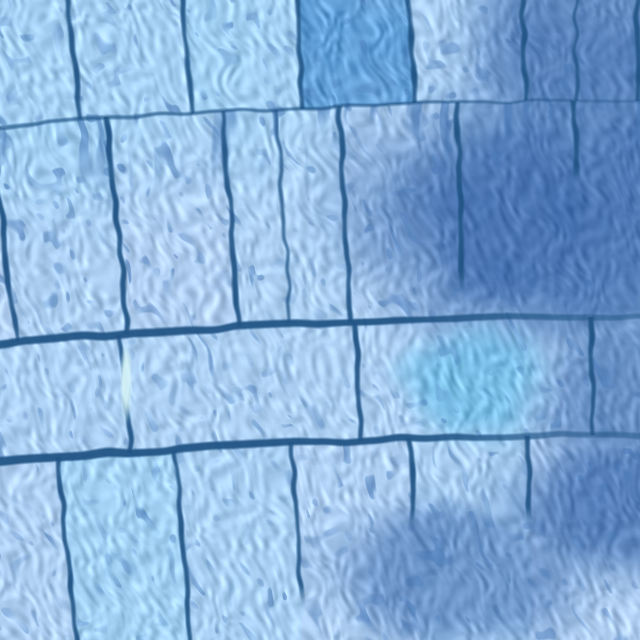
Reproduce this texture procedurally as a WebGL 2 fragment shader.

```glsl
#version 300 es
precision highp float;
// Weathered blue paving: four gently curved courses of blocks with dark joints.
// The plane is bent so courses become straight, then each course repeats at its
// own pitch; soft blobs add shade and stain, and value noise adds the grain.

#define BEND 0.041          // rise of the courses toward the left
#define LEAN 0.12           // tilt of the upright joints
#define COURSE_WIDTH 0.0056 // half width of the main course joints
#define UPRIGHT_WIDTH 0.0043
#define SOFTNESS 0.0028
#define WOBBLE 0.007
#define GRAIN_SCALE 105.0
#define RELIEF 0.24
#define PIT_STRENGTH 0.42

uniform vec2 u_resolution;
out vec4 fragColor;

const vec3 PALE = vec3(0.69, 0.81, 0.945);
const vec3 SKY = vec3(0.61, 0.82, 0.96);
const vec3 SHADE = vec3(0.29, 0.46, 0.70);
const vec3 AZURE = vec3(0.34, 0.60, 0.83);
const vec3 CYAN = vec3(0.45, 0.74, 0.90);
const vec3 PIT = vec3(0.27, 0.46, 0.70);
const vec3 JOINT = vec3(0.13, 0.33, 0.52);
const vec3 GLINT = vec3(0.84, 0.96, 0.98);

// Course boundaries from the top, then pitch and offset of each course
const float LEVEL[5] = float[5](0.0, 0.157, 0.495, 0.680, 1.0);
const vec2 LAYOUT[4] = vec2[4](vec2(0.167, -0.007), vec2(0.1757, 0.022),
                               vec2(0.370, 0.185), vec2(0.1885, 0.067));

float hash(vec2 p) {
    vec3 q = fract(p.xyx * vec3(0.1031, 0.1030, 0.0973));
    q += dot(q, q.yzx + 33.33);
    return fract((q.x + q.y) * q.z);
}

float noise(vec2 p) {
    vec2 i = floor(p), f = fract(p);
    f = f * f * (3.0 - 2.0 * f);
    return mix(mix(hash(i), hash(i + vec2(1, 0)), f.x),
               mix(hash(i + vec2(0, 1)), hash(i + 1.0), f.x), f.y);
}

float fbm(vec2 p) {
    float sum = 0.0, gain = 0.5;
    for (int i = 0; i < 4; i++) {
        sum += gain * noise(p);
        p = p * 2.03 + 17.0;
        gain *= 0.5;
    }
    return sum;
}

float line(float dist, float width) {
    return 1.0 - smoothstep(width - SOFTNESS, width + SOFTNESS, abs(dist));
}

float blob(vec2 p, vec2 centre, vec2 radius) {
    return 1.0 - smoothstep(0.45, 1.25, length((p - centre) / radius));
}

void main() {
    vec2 p = gl_FragCoord.xy / u_resolution;
    p.y = 1.0 - p.y; // measure downward from the top

    // Straighten the courses and find the current one
    float away = 1.0 - p.x;
    float u = p.x - LEAN * away * (p.y - 0.5) + WOBBLE * (noise(p * vec2(9, 38)) - 0.5);
    float v = p.y - BEND * away * away + WOBBLE * (noise(p * vec2(24, 9) + 40.0) - 0.5);
    int row = 0;
    for (int i = 1; i < 4; i++) row += int(step(LEVEL[i], v));
    float t = (v - LEVEL[row]) / (LEVEL[row + 1] - LEVEL[row]);
    float pitch = LAYOUT[row].x;
    float s = (u - LAYOUT[row].y) / pitch;
    int cell = int(floor(s));

    // Block tint
    float tint = hash(vec2(cell + 20, row + 7));
    vec3 color = mix(PALE, SKY, 0.35 * tint + 0.5 * blob(p, vec2(0.05), vec2(0.55, 0.3)));
    color = mix(color, SKY, row == 3 && cell == 0 ? 0.7 : 0.0);

    // Broad shade and stains with ragged borders
    vec2 q = p + 0.10 * (vec2(fbm(p * 6.0), fbm(p * 6.0 + 30.0)) - 0.47);
    float shade = blob(q, vec2(0.87, 0.33), vec2(0.34, 0.23));
    shade = max(shade, 0.85 * blob(q, vec2(0.96, 0.06), vec2(0.26, 0.25)));
    shade = max(shade, 0.9 * blob(q, vec2(1.0, 0.79), vec2(0.23, 0.16)));
    shade = max(shade, 0.75 * blob(q, vec2(1.0, 0.60), vec2(0.17, 0.18)));
    shade = max(shade, 0.65 * blob(q, vec2(0.72, 0.89), vec2(0.23, 0.11)));
    color = mix(color, SHADE, shade * (0.85 + 0.25 * fbm(p * 9.0)));
    color = mix(color, CYAN, 0.85 * blob(q, vec2(0.73, 0.60), vec2(0.12, 0.09)));
    color = mix(color, AZURE, row == 0 && cell == 3 ? 0.7 + 0.3 * fbm(p * 14.0) : 0.0);

    // Slanted grain: embossed relief and scattered pits
    vec2 g = p + 0.022 * vec2(noise(p * 22.0), noise(p * 22.0 + 9.0));
    g = vec2(g.x - 0.45 * g.y, 0.58 * g.y + 0.18 * g.x) * GRAIN_SCALE;
    float relief = noise(g) - noise(g + vec2(0.45, 0.3));
    color += RELIEF * relief * mix(1.0, 0.6, shade);
    float pits = smoothstep(0.70, 0.90, noise(g * 0.8 + 60.0)) * noise(p * 30.0 + 5.0);
    color = mix(color, PIT, PIT_STRENGTH * 1.5 * pits);
    color += 0.05 * (fbm(p * 90.0) - 0.47);

    // Thin drips hanging below the first course joint
    float drips = smoothstep(0.62, 0.85, noise(vec2(u * 75.0, p.y * 7.0)));
    color = mix(color, PIT, row == 1 ? 0.6 * drips * (1.0 - smoothstep(0.05, 0.4, t)) : 0.0);

    // Upright joints, some dying out before the next course
    float spot = round(s) * pitch + LAYOUT[row].y;
    float reach = 1.2;
    if (row == 1) reach = mix(1.2, 0.4, smoothstep(0.6, 0.9, spot));
    if (row == 3) reach = mix(1.3, 0.45, smoothstep(0.25, 0.6, spot));
    float wear = 0.65 + 0.45 * noise(p * vec2(12, 34) + 3.0);
    float upright = line((s - round(s)) * pitch, UPRIGHT_WIDTH * wear);
    upright *= 1.0 - smoothstep(reach - 0.12, reach, t);
    bool split = (row == 0 && cell == 5) || (row == 1 && cell == 2);
    if (split) upright = max(upright, 0.8 * line((fract(s) - 0.46) * pitch, 0.003 * wear));
    color = mix(color, JOINT, min(1.0, upright * (0.55 + 0.4 * wear)));

    // Course joints, fainter to the right
    for (int i = 1; i < 4; i++) {
        float width = (i == 1 ? 0.5 : 1.0) * COURSE_WIDTH * mix(1.15, 0.75, p.x);
        float strength = (i == 1 ? 0.7 : 0.95) * mix(1.0, 0.55, smoothstep(0.6, 1.0, p.x));
        color = mix(color, JOINT, strength * line(v - LEVEL[i], width * (0.7 + 0.4 * wear)));
    }

    // Bright chip in one upright joint
    color = mix(color, GLINT, 0.95 * blob(p, vec2(0.197, 0.597), vec2(0.009, 0.058)));
    fragColor = vec4(clamp(color, 0.0, 1.0), 1.0);
}
```
